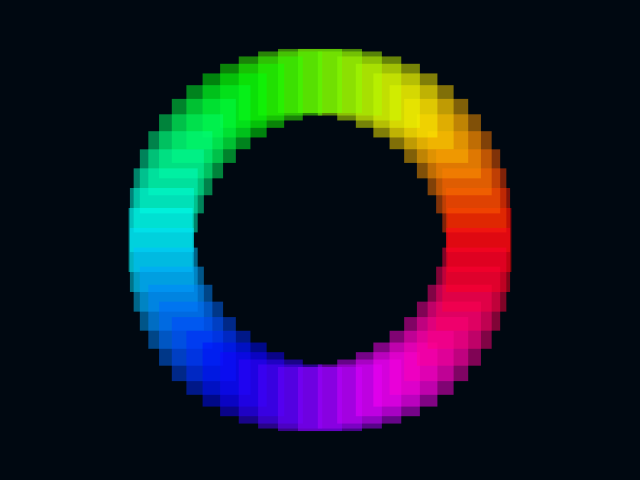
Give the GLSL for this background, as a Shadertoy shader.

```glsl
const float TAU = 6.2831853;
const int TILE_COUNT = 50;
const float RING_RADIUS = 0.332;
const float TILE_HALF_SIZE = 0.0667;
const float TILE_OPACITY = 0.5;
const vec3 NIGHT = vec3(0.0, 0.03, 0.065);

// Fully saturated colour; hue runs once around the wheel over 0..1
vec3 hueColor(float hue) {
    vec3 wave = abs(fract(hue + vec3(0.0, 2.0, 1.0) / 3.0) * 6.0 - 3.0);
    return clamp(wave - 1.0, 0.0, 1.0);
}

// Antialiased coverage of an axis-aligned square
float squareMask(vec2 p, float halfSize, float pixel) {
    vec2 inside = clamp((halfSize - abs(p)) / pixel + 0.5, 0.0, 1.0);
    return inside.x * inside.y;
}

// Blends translucent tiles counterclockwise around a circle
vec3 tileRing(vec3 color, vec2 p, float radius, float halfSize, float opacity, float pixel) {
    for (int i = 0; i < TILE_COUNT; i++) {
        float turn = float(i) / float(TILE_COUNT);
        vec2 center = radius * vec2(cos(turn * TAU), sin(turn * TAU));
        float mask = squareMask(p - center, halfSize, pixel);
        color = mix(color, hueColor(turn), opacity * mask);
    }
    return color;
}

void mainImage(out vec4 fragColor, in vec2 fragCoord) {
    // Centred coordinates, one unit per canvas height
    float pixel = 1.0 / iResolution.y;
    vec2 p = (fragCoord - 0.5 * iResolution.xy) * pixel;

    vec3 color = tileRing(NIGHT, p, RING_RADIUS, TILE_HALF_SIZE, TILE_OPACITY, pixel);
    fragColor = vec4(color, 1.0);
}
```
